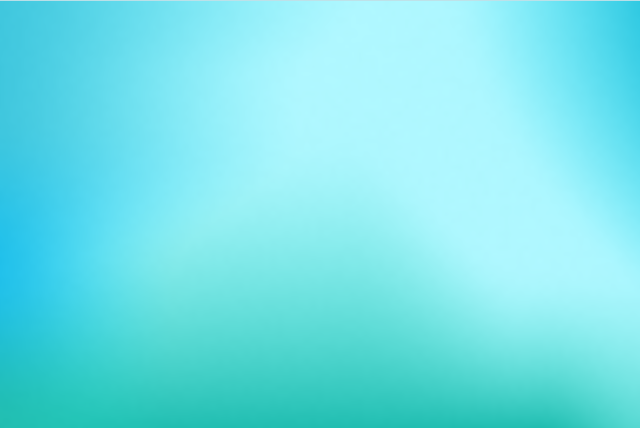
Write a WebGL 1 fragment shader that draws this background.

```glsl
precision highp float;
// Soft aqua backdrop: a pale sheet tinted by three blurred layers.
// A teal hill rises from the floor, blue light enters at the left edge
// and cyan light at the upper right; faint grain and a top rim finish it.

#define PALE vec3(0.69, 0.97, 1.0)
#define TEAL vec3(0.13, 0.745, 0.695)
#define BLUE vec3(0.13, 0.755, 0.92)
#define CYAN vec3(0.25, 0.78, 0.87)
#define RIGHT_CYAN vec3(0.17, 0.78, 0.88)
#define RIM vec3(0.75, 0.88, 0.91)
#define MID_LIFT vec3(0.0, 0.02, 0.015)
#define HILL_HIGH 0.66
#define HILL_LOW 0.35
#define SOFTNESS 0.10
#define GRAIN 0.006
#define RIM_WIDTH 0.002

uniform vec2 u_resolution;

float hash(vec2 p) {
  vec3 q = fract(vec3(p.xyx) * 0.1031);
  q += dot(q, q.yzx + 33.33);
  return fract((q.x + q.y) * q.z);
}

// Smoothly interpolated random lattice
float valueNoise(vec2 p) {
  vec2 cell = floor(p);
  vec2 f = smoothstep(0.0, 1.0, p - cell);
  float below = mix(hash(cell), hash(cell + vec2(1.0, 0.0)), f.x);
  float above = mix(hash(cell + vec2(0.0, 1.0)), hash(cell + 1.0), f.x);
  return mix(below, above, f.y);
}

// Ramp from 0 to 1 with a rounded foot
float softRamp(float t) {
  return clamp(0.5 * (t + sqrt(t * t + SOFTNESS * SOFTNESS)), 0.0, 1.0);
}

// Colour mix that stays bright halfway
vec3 blend(vec3 from, vec3 to, float t) {
  return mix(from, to, t) + MID_LIFT * 4.0 * t * (1.0 - t);
}

// Teal hill: depth below a ridge with a low left shoulder and a right slope
float hillAmount(vec2 p) {
  float ridge = mix(HILL_HIGH, HILL_LOW, smoothstep(0.53, 0.82, p.x));
  ridge -= 0.06 * (1.0 - smoothstep(0.1, 0.4, p.x));
  float cornerFade = 1.0 - 0.38 * smoothstep(0.84, 1.02, p.x);
  return pow(softRamp((ridge - p.y) / ridge), 1.25) * cornerFade;
}

// Left light: narrow near the floor, wide along the top
float leftAmount(vec2 p) {
  float reach = mix(0.27, 0.47, smoothstep(0.36, 0.68, p.y))
              + 0.09 * smoothstep(0.8, 1.0, p.y);
  float ramp = clamp(1.0 - p.x / reach, 0.0, 1.0);
  return mix(ramp, smoothstep(0.0, 1.0, ramp), 0.45);
}

// Left light hue: teal at the floor, blue midway, cyan on top
vec3 leftColor(float y) {
  vec3 low = mix(TEAL, BLUE, smoothstep(0.0, 0.37, y));
  return mix(low, CYAN, smoothstep(0.38, 0.74, y));
}

// Right light: its curved border recedes toward the middle of the edge
float rightAmount(vec2 p) {
  float drop = 1.0 - p.y;
  float border = 0.72 + 0.12 * drop + 0.45 * drop * drop;
  return softRamp((p.x - border) / 0.29);
}

void main() {
  vec2 p = gl_FragCoord.xy / u_resolution;
  vec3 color = blend(PALE, TEAL, hillAmount(p));
  color = blend(color, leftColor(p.y), leftAmount(p));
  color = blend(color, RIGHT_CYAN, rightAmount(p));

  // Faint grain, then the thin rim along the top edge
  color += GRAIN * (valueNoise(p * vec2(96.0, 64.0)) - 0.5);
  float pixel = 1.0 / u_resolution.y;
  float rim = smoothstep(-0.5 * pixel, 0.5 * pixel, p.y - 1.0 + RIM_WIDTH);
  gl_FragColor = vec4(mix(color, RIM, rim), 1.0);
}
```
